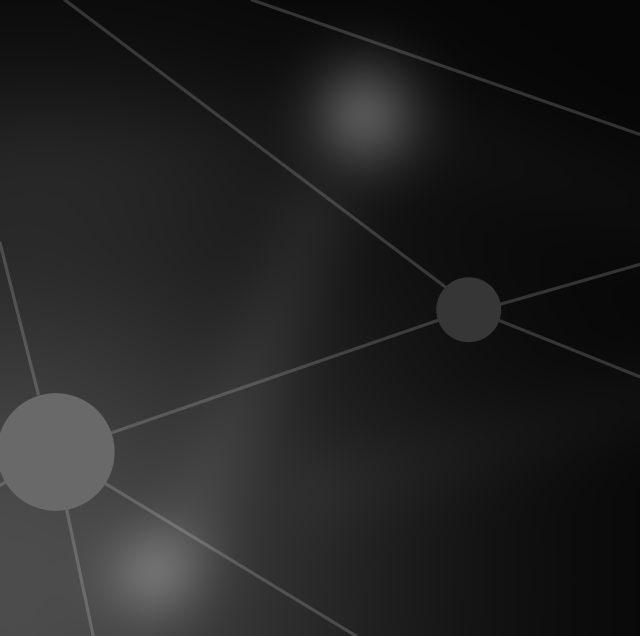
Write a Shadertoy shader that draws this background.

```glsl
// Dark grey backdrop with soft glows, faint light streaks and a network of linked discs.

const float LINK_HALF_WIDTH = 0.0025;
const float LINK_OPACITY = 0.17;

float segmentDistance(vec2 p, vec2 a, vec2 b) {
    vec2 ab = b - a;
    float t = clamp(dot(p - a, ab) / dot(ab, ab), 0.0, 1.0);
    return length(p - a - ab * t);
}

// Gaussian spot with separate horizontal and vertical radii
float glow(vec2 p, vec2 center, vec2 radius) {
    vec2 q = (p - center) / radius;
    return exp(-dot(q, q));
}

// Soft beam from a to b
float streak(vec2 p, vec2 a, vec2 b, float width) {
    float d = segmentDistance(p, a, b) / width;
    return exp(-d * d);
}

// Anti-aliased coverage of a signed distance
float coverage(float d, float pixel) {
    return clamp(0.5 - d / pixel, 0.0, 1.0);
}

float link(vec2 p, vec2 a, vec2 b, float pixel) {
    return coverage(segmentDistance(p, a, b) - LINK_HALF_WIDTH, pixel);
}

float disc(vec2 p, vec2 center, float radius, float pixel) {
    return coverage(length(p - center) - radius, pixel);
}

float backdrop(vec2 p) {
    // Broad light from the lower left
    float shade = 0.02 + 0.28 * glow(p, vec2(0.0, 0.085), vec2(0.6));
    shade += 0.045 * glow(p, vec2(0.13, 0.75), vec2(0.40, 0.13));

    // Faint beams
    shade += 0.050 * streak(p, vec2(0.49, 0.64), vec2(0.30, 0.16), 0.075);
    shade += 0.025 * streak(p, vec2(0.52, 0.23), vec2(1.02, 0.37), 0.075);
    shade += 0.022 * streak(p, vec2(0.68, 0.79), vec2(1.02, 0.68), 0.090);

    // Bright spots
    shade += 0.270 * glow(p, vec2(0.573, 0.820), vec2(0.083, 0.086));
    shade += 0.165 * glow(p, vec2(0.243, 0.097), vec2(0.077, 0.075));
    return shade;
}

float links(vec2 p, vec2 bigNode, vec2 smallNode, float pixel) {
    float mask = link(p, bigNode, smallNode, pixel);
    mask = max(mask, link(p, vec2(0.102, 1.0), vec2(0.737, 0.521), pixel));
    mask = max(mask, link(p, vec2(0.3966, 1.0), vec2(1.0052, 0.789), pixel));
    mask = max(mask, link(p, vec2(0.788, 0.522), vec2(1.0052, 0.584), pixel));
    mask = max(mask, link(p, vec2(0.785, 0.496), vec2(1.0052, 0.408), pixel));
    mask = max(mask, link(p, vec2(0.0, 0.618), vec2(0.060, 0.381), pixel));
    mask = max(mask, link(p, vec2(0.105, 0.198), vec2(0.1466, 0.0), pixel));
    mask = max(mask, link(p, vec2(0.166, 0.2395), vec2(0.560, 0.0), pixel));
    return max(mask, link(p, vec2(0.0, 0.237), vec2(0.010, 0.243), pixel));
}

void mainImage(out vec4 fragColor, in vec2 fragCoord) {
    float pixel = 1.0 / iResolution.y;
    vec2 p = fragCoord * pixel;
    vec2 bigNode = vec2(0.0877, 0.2893);
    vec2 smallNode = vec2(0.737, 0.513);

    float shade = backdrop(p);
    shade = mix(shade, 1.0, LINK_OPACITY * links(p, bigNode, smallNode, pixel));
    shade = mix(shade, 0.41, disc(p, bigNode, 0.0925, pixel));
    shade = mix(shade, 0.21, disc(p, smallNode, 0.051, pixel));
    fragColor = vec4(vec3(shade), 1.0);
}
```
